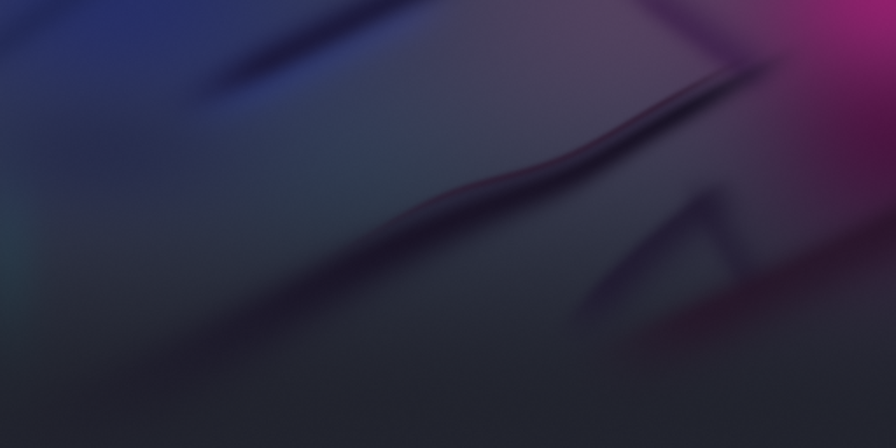
This background is drawn by a WebGL 1 fragment shader. Its source:

```glsl
precision highp float;
// Dark draped silk with blue and magenta light and soft diagonal folds.
uniform vec2 u_resolution;

#define ASPECT 2.0
#define INK vec3(0.130, 0.138, 0.178)
#define SLATE vec3(0.215, 0.240, 0.320)
#define BLUE vec3(0.145, 0.180, 0.410)
#define MAUVE vec3(0.340, 0.260, 0.380)
#define WINE vec3(0.270, 0.060, 0.230)
#define MAGENTA vec3(0.580, 0.120, 0.430)
#define SHADOW vec3(0.095, 0.070, 0.145)
#define RIPPLE 0.009

// Elliptical soft light.
float glow(vec2 p, vec2 center, vec2 radius) {
  vec2 q = (p - center) / radius;
  return exp(-dot(q, q));
}

// Bent crease from a to b; widths are those of its upper and lower sides.
float fold(vec2 p, vec2 a, vec2 b, float bend, vec2 widths) {
  vec2 dir = normalize(b - a);
  vec2 q = p - a;
  float t = clamp(dot(q, dir) / length(b - a), 0.0, 1.0);
  float side = dir.x * q.y - dir.y * q.x - 4.0 * bend * t * (1.0 - t);
  float d = side / (side > 0.0 ? widths.x : widths.y);
  float ends = smoothstep(0.0, 0.35, t) * (1.0 - smoothstep(0.75, 1.0, t));
  return exp(-d * d) * ends;
}

// Long central crease, broad at the lower left and tapering to the right.
float mainFold(vec2 p, float side) {
  float width = mix(0.075, 0.022, smoothstep(0.2, 1.6, p.x));
  float d = side / (side > 0.0 ? width * 0.85 : width * 1.35);
  float ends = smoothstep(-0.1, 0.95, p.x) * (1.0 - smoothstep(1.5, 1.82, p.x));
  return exp(-d * d) * ends;
}

// Fine grain that breaks up banding.
float grain(vec2 p) {
  return fract(sin(dot(p, vec2(12.99, 78.23))) * 43758.5) - 0.5;
}

void main() {
  vec2 p = gl_FragCoord.xy / u_resolution * vec2(ASPECT, 1.0);

  // Cloth, dark below and lighter above.
  vec3 color = mix(INK, SLATE, smoothstep(0.05, 0.85, p.y));
  color = mix(color, MAUVE, 0.85 * glow(p, vec2(1.42, 1.03), vec2(0.48, 0.34)));
  color += vec3(-0.01, 0.035, 0.03) * glow(p, vec2(0.02, 0.46), vec2(0.07, 0.22));
  color += vec3(-0.01, 0.015, 0.015) * glow(p, vec2(0.78, 0.62), vec2(0.30, 0.20));

  // Blue light from the upper left.
  float blue = glow(p, vec2(0.25, 1.02), vec2(0.52, 0.32));
  color = mix(color, BLUE, 0.95 * blue);
  color = mix(color, vec3(0.13, 0.15, 0.28),
              0.60 * glow(p, vec2(0.22, 0.66), vec2(0.32, 0.14)));
  color += vec3(0.0, 0.015, 0.09) * fold(p, vec2(0.35, 0.72), vec2(1.05, 1.04), 0.0, vec2(0.06));

  // Wine and magenta light from the right.
  color = mix(color, WINE, 0.92 * glow(p, vec2(2.02, 0.72), vec2(0.31, 0.29)));
  color = mix(color, MAGENTA, glow(p, vec2(2.03, 1.03), vec2(0.32, 0.22)));

  // Creases in the upper corners.
  color = mix(color, vec3(0.10, 0.09, 0.22),
              0.90 * fold(p, vec2(0.34, 0.735), vec2(1.12, 1.12), 0.0, vec2(0.045, 0.040)));
  color = mix(color, BLUE * 0.7,
              0.45 * fold(p, vec2(-0.15, 0.80), vec2(0.32, 1.12), 0.0, vec2(0.04)));
  color = mix(color, vec3(0.23, 0.12, 0.29),
              0.70 * fold(p, vec2(1.34, 1.08), vec2(1.74, 0.79), 0.0, vec2(0.055, 0.032)));

  // Creases at the lower right.
  color = mix(color, SHADOW * 1.25,
              0.75 * fold(p, vec2(1.23, 0.22), vec2(1.66, 0.61), 0.025, vec2(0.022, 0.060)));
  color = mix(color, SHADOW * 1.3,
              0.50 * fold(p, vec2(1.52, 0.62), vec2(1.70, 0.32), 0.0, vec2(0.050, 0.030)));
  color = mix(color, vec3(0.145, 0.065, 0.145),
              0.70 * fold(p, vec2(1.25, 0.16), vec2(2.25, 0.63), -0.01, vec2(0.040, 0.090)));

  // Central crease with a pale upper slope and a thin wine edge.
  float line = 0.02 + 0.48 * p.x + RIPPLE * sin(7.0 * p.x - 4.3)
             - 0.012 * glow(p, vec2(1.28, 0.61), vec2(0.14, 0.5));
  float side = (p.y - line) * 0.9;
  float upper = side - 0.038 - 0.018 * exp(-pow((p.x - 0.98) / 0.16, 2.0));
  float span = smoothstep(0.65, 1.1, p.x) * (1.0 - smoothstep(1.45, 1.72, p.x));
  color = mix(color, SHADOW * 1.5,
              0.45 * span * smoothstep(0.012, -0.012, upper) * smoothstep(-0.02, 0.02, side));
  color = mix(color, vec3(0.17, 0.08, 0.17), 0.60 * span * exp(-pow(upper / 0.009, 2.0)));
  color = mix(color, SHADOW, 0.95 * mainFold(p, side));

  color += grain(floor(p * 256.0)) * 0.006;
  gl_FragColor = vec4(color, 1.0);
}
```
